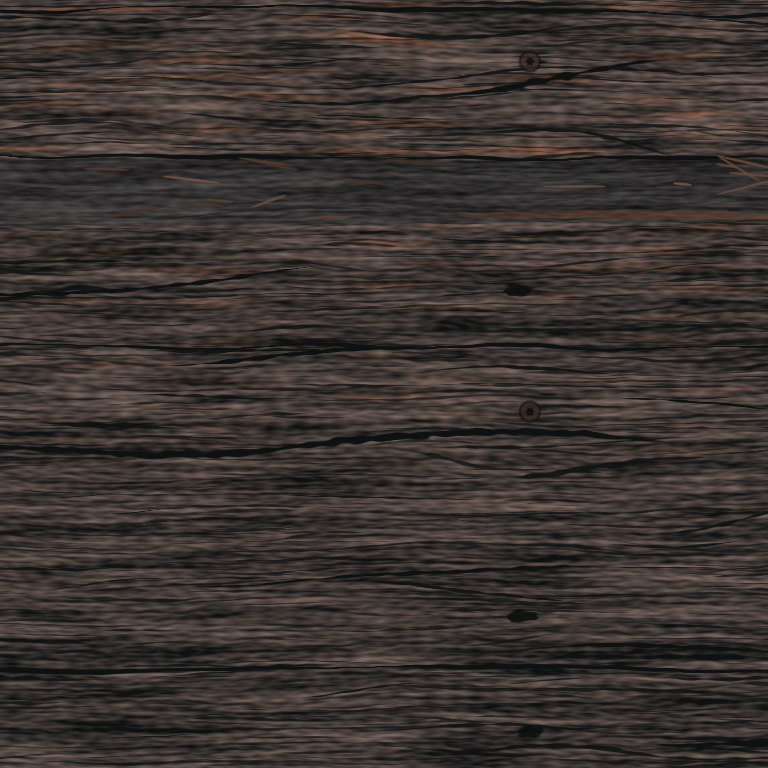
A Shadertoy shader for this texture:

```glsl
// Dark weathered timber with horizontal grain, open cracks, seams, screws and splinters.
// Stretched gradient noise sets a tone, which blends from teal black to dusty brown;
// grooves run one per row, wander with noise and taper where they close.

#define SHADOW vec3(0.052, 0.066, 0.066)
#define DUSTY_BROWN vec3(0.43, 0.36, 0.335)
#define OCHRE vec3(0.44, 0.31, 0.24)
#define BASE_TONE 0.55
#define GRAIN_CONTRAST 0.20
#define CRACK_WIDTH 0.0036
#define SCREW_RADIUS 0.014
#define SPLINTERS 18

float hash(vec2 p) {
    vec3 q = fract(p.xyx * 0.1031);
    q += dot(q, q.yzx + 33.33);
    return fract((q.x + q.y) * q.z);
}

float cornerSlope(vec2 cell, vec2 offset) {
    float angle = 6.2832 * hash(cell);
    return dot(vec2(cos(angle), sin(angle)), offset);
}

// Gradient noise, scaled to a standard deviation near one
float noise(vec2 p) {
    vec2 i = floor(p), f = p - i;
    vec2 u = f * f * f * (f * (f * 6.0 - 15.0) + 10.0);
    vec2 e = vec2(1.0, 0.0);
    float low = mix(cornerSlope(i, f), cornerSlope(i + e, f - e), u.x);
    float high = mix(cornerSlope(i + e.yx, f - e.yx), cornerSlope(i + 1.0, f - 1.0), u.x);
    return 4.7 * mix(low, high, u.y);
}

// Layers of fibres, from broad bands to fine speckle
float grain(vec2 p) {
    return 0.20 * noise(p * vec2(1.2, 9.0) + 3.7)
         + 0.32 * noise(p * vec2(2.2, 41.0) + 17.3)
         + 0.48 * noise(p * vec2(4.0, 93.0) + 41.9)
         + 0.58 * noise(p * vec2(9.0, 187.0) + 73.1)
         + 0.50 * noise(p * vec2(48.0, 250.0) + 97.7);
}

// One wandering groove in each row, open only where noise exceeds a threshold
float groove(vec2 p, float rows, float along, float threshold, float halfWidth) {
    float row = p.y * rows + 0.35 * noise(p * vec2(along * 0.5, rows * 0.2) + 19.0);
    float id = floor(row);
    float wander = noise(vec2(p.x * along, id * 1.73 + 0.37));
    float centre = clamp(0.5 + 0.16 * wander, 0.2, 0.8);
    float open = smoothstep(threshold, threshold + 1.6, noise(vec2(p.x * along + 7.0 * hash(vec2(id, rows)), id * 2.31 + 0.5)));
    float width = halfWidth * open * (0.85 + 0.25 * noise(p * vec2(40.0, 90.0)));
    float blur = 0.0009;
    float gap = abs(row - id - centre) / rows;
    return smoothstep(0.0, 0.25, open) * (1.0 - smoothstep(width - blur, width + blur, gap));
}

float seam(vec2 p, float height, float seed) {
    float width = 0.0024 + 0.0012 * noise(vec2(p.x * 5.0, seed));
    float wobble = 0.0015 * noise(vec2(p.x * 7.0, seed + 5.5));
    return 1.0 - smoothstep(width * 0.5, max(width, 0.001), abs(p.y - height + wobble));
}

float band(float y, float low, float high) {
    return smoothstep(low, low + 0.006, y) * (1.0 - smoothstep(high - 0.006, high, y));
}

// Sliver of wood, narrowed at both ends
float splinter(vec2 p, vec2 centre, float angle, float halfLength, float thickness) {
    vec2 d = p - centre;
    d = vec2(dot(d, vec2(cos(angle), sin(angle))), dot(d, vec2(-sin(angle), cos(angle))));
    float taper = thickness * (1.0 - 0.7 * pow(abs(d.x) / halfLength, 3.0));
    float blur = 0.7 / iResolution.y;
    float across = 1.0 - smoothstep(taper - blur, taper + blur, abs(d.y));
    return across * (1.0 - smoothstep(halfLength - 0.003, halfLength, abs(d.x)));
}

void mainImage(out vec4 fragColor, in vec2 fragCoord) {
    vec2 uv = fragCoord / iResolution.y;

    // Wavy, slightly ragged fibre direction
    vec2 p = uv;
    p.y += 0.0026 * noise(uv * vec2(1.5, 4.0)) + 0.0007 * noise(uv * vec2(5.0, 20.0) + 9.0);
    p.y += 0.0003 * noise(uv * vec2(32.0, 60.0) + 5.0);

    // Smooth grey board and damp stains
    float greyBoard = band(p.y, 0.705, 0.795);
    float damp = exp(-pow((p.y - 0.562) / 0.014, 2.0)) * smoothstep(-0.2, 0.7, uv.x)
               + 0.8 * exp(-pow((p.y - 0.135) / 0.018, 2.0));
    damp *= smoothstep(-1.0, 0.8, noise(p * vec2(3.0, 35.0) + 61.0));
    float tone = BASE_TONE + GRAIN_CONTRAST * grain(p) * (1.0 - 0.4 * greyBoard);
    tone += 0.10 * (p.y - 0.5) - 0.15 * greyBoard - 0.30 * damp;

    // Grooves from wide cracks to hairlines, then seams between boards
    float gap = 0.0;
    for (int i = 0; i < 4; i++) {
        float octave = exp2(float(i));
        float strength = (1.0 - 0.12 * float(i)) * (1.0 - 0.55 * greyBoard);
        float width = CRACK_WIDTH * pow(0.72, float(i));
        float threshold = 0.35 - 0.15 * float(i);
        gap = max(gap, strength * groove(p, 17.0 * octave, 2.0 + 1.6 * float(i), threshold, width));
    }
    float seams[4] = float[](0.986, 0.796, 0.548, 0.128);
    for (int i = 0; i < 4; i++) gap = max(gap, seam(p, seams[i], float(i) * 7.3 + 0.4));
    tone = mix(clamp(tone, 0.0, 1.2), 0.0, gap);

    // Brown wood with ochre streaks
    vec3 color = mix(SHADOW, DUSTY_BROWN, tone);
    float streak = smoothstep(0.6, 2.0, noise(p * vec2(5.0, 90.0) + 83.0));
    streak *= smoothstep(0.1, 0.9, uv.y) * (1.0 - greyBoard);
    color *= mix(vec3(1.0), vec3(1.18, 0.97, 0.82), streak);
    float luma = dot(color, vec3(0.3, 0.59, 0.11));
    color = mix(color, luma * vec3(1.0, 1.0, 1.01), 0.7 * greyBoard);

    // One long strip and loose splinters on the grey board
    float strip = splinter(p, vec2(0.83, 0.718), -0.01, 0.235, 0.006);
    color = mix(color, OCHRE * (0.45 + 0.6 * tone), 0.85 * strip);
    for (int i = 0; i < SPLINTERS; i++) {
        float id = float(i);
        float skew = hash(vec2(id, 3.0)) - 0.5;
        vec2 centre = vec2(1.0 - 0.9 * pow(hash(vec2(id, 1.0)), 1.5), 0.70 + 0.09 * hash(vec2(id, 2.0)));
        float sliver = splinter(uv, centre, 5.0 * skew * skew * skew - 0.1,
                                0.012 + 0.035 * hash(vec2(id, 4.0)), 0.0017);
        color = mix(color, OCHRE * (0.6 + 0.5 * hash(vec2(id, 5.0))), 0.85 * sliver);
    }

    // Column of rusty screws and sunken holes
    float heights[5] = float[](0.920, 0.622, 0.464, 0.197, 0.047);
    for (int i = 0; i < 5; i++) {
        vec2 d = uv - vec2(0.678 + 0.012 * float(i % 2 == 0), heights[i]);
        bool isScrew = i == 0 || i == 2;
        float r = length(d) / SCREW_RADIUS;
        float ragged = length(d * vec2(0.6, 1.9)) / SCREW_RADIUS + 0.15 * noise(uv * vec2(60.0, 150.0));
        float hollow = 1.0 - smoothstep(0.8, 1.2, isScrew ? min(r, ragged + 0.2) : ragged);
        color = mix(color, SHADOW * 0.8, 0.9 * hollow);
        float star = 0.36 + 0.06 * cos(6.0 * atan(d.y, d.x + 0.00001));
        float head = smoothstep(star - 0.1, star + 0.1, r) * (1.0 - smoothstep(0.75, 0.95, r));
        if (isScrew) color = mix(color, vec3(0.22, 0.17, 0.15) * (0.7 + 0.5 * tone), head);
    }

    fragColor = vec4(clamp(color, 0.0, 1.0), 1.0);
}
```
